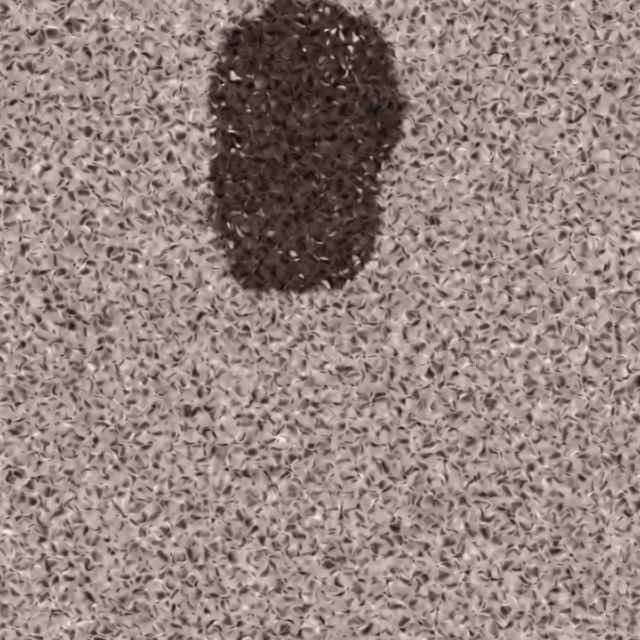
Give the GLSL for this texture, as a three.js fragment shader.

```glsl
// Speckled warm stone with a dark, ragged two-lobed stain near the top.
// Layers of randomly turned grains darken or lighten a noisy base tone;
// two joined rounded lobes with a noisy rim mask the stain.
#define BASE_TONE 0.705
#define STAIN_TONE 0.275
#define GRAIN_DEPTH 0.47
#define COARSE_CELLS 50.0
#define FINE_CELLS 76.0
#define GLINT_CELLS 64.0
#define GRIT_CELLS 115.0
#define RIM_SOFTNESS 0.008
#define RIM_RAGGED 0.034

varying vec2 vUv;

float hash(vec2 p) {
  vec3 q = fract(vec3(p.xyx) * 0.1031);
  q += dot(q, q.yzx + 33.33);
  return fract((q.x + q.y) * q.z);
}

vec2 hash2(vec2 p) {
  return vec2(hash(p + 17.3), hash(p + 71.9));
}

float noise(vec2 p) {
  vec2 i = floor(p);
  vec2 f = fract(p);
  f = f * f * (3.0 - 2.0 * f);
  return mix(mix(hash(i), hash(i + vec2(1.0, 0.0)), f.x),
             mix(hash(i + vec2(0.0, 1.0)), hash(i + 1.0), f.x), f.y);
}

float fbm(vec2 p) {
  float sum = 0.0;
  float weight = 0.5;
  for (int i = 0; i < 4; i++) {
    sum += weight * noise(p);
    p = p * 2.03 + 9.7;
    weight *= 0.5;
  }
  return sum / 0.9375;
}

// Elongated grains, one per cell, mostly leaning down to the right.
float grains(vec2 p, float seed, float density) {
  vec2 cell = floor(p);
  float result = 0.0;
  for (int y = -1; y <= 1; y++) {
    for (int x = -1; x <= 1; x++) {
      vec2 id = cell + vec2(float(x), float(y));
      vec2 key = id + seed;
      vec2 size = hash2(key + 131.0);
      vec2 d = p - id - 0.1 - 0.8 * hash2(key);
      float angle = -0.4 + 2.6 * (hash(key + 211.0) - 0.5);
      float c = cos(angle);
      float s = sin(angle);
      d = vec2(c * d.x + s * d.y, c * d.y - s * d.x);
      d /= vec2(mix(0.28, 0.52, size.x), mix(0.19, 0.34, size.y));
      float present = step(hash(key + 307.0), density);
      float strength = mix(0.35, 1.0, hash(key + 401.0));
      float falloff = exp(-1.6 * pow(dot(d, d) + 0.0001, 1.35));
      result = max(result, present * strength * falloff);
    }
  }
  return result;
}

// Approximate signed distance to an ellipse with squared-off shoulders.
float lobe(vec2 p, vec2 center, vec2 radius, float power) {
  vec2 d = pow(abs(p - center) / radius + 0.0001, vec2(power));
  return (pow(d.x + d.y, 1.0 / power) - 1.0) * min(radius.x, radius.y);
}

float spot(vec2 p, vec2 center, vec2 radius) {
  vec2 d = (p - center) / radius;
  return exp(-dot(d, d));
}

void main() {
  vec2 p = vUv;
  vec2 warp = vec2(noise(p * 80.0), noise(p * 80.0 + 40.0)) - 0.5;
  vec2 q = p + warp * 0.011;

  // Stain mask
  float upper = lobe(p, vec2(0.480, 0.835), vec2(0.152, 0.170), 2.0);
  float lower = lobe(p, vec2(0.461, 0.692), vec2(0.132, 0.154), 2.5);
  float rim = min(upper, lower) + RIM_RAGGED * (fbm(p * 42.0) - 0.5);
  float stain = 1.0 - smoothstep(-RIM_SOFTNESS, RIM_SOFTNESS, rim);

  // Shared grain layers
  float coarse = grains(q * COARSE_CELLS, 3.0, 0.88);
  float fine = grains(q * FINE_CELLS, 57.0, 0.82);
  float glint = grains(q * GLINT_CELLS, 93.0, 0.50);
  float dark = 1.0 - (1.0 - coarse) * (1.0 - 0.75 * fine);
  float grit = noise(p * GRIT_CELLS) - 0.5;
  float cloud = fbm(p * 10.0) - 0.5;

  // Pale stone, with a few larger smudges and chips
  float stone = BASE_TONE + 0.20 * grit + 0.06 * cloud;
  stone += 0.18 * glint - GRAIN_DEPTH * dark;
  float smudge = spot(p, vec2(0.257, 0.383), vec2(0.014, 0.020))
    + spot(p, vec2(0.522, 0.128), vec2(0.012, 0.018))
    + spot(p, vec2(0.405, 0.258), vec2(0.035, 0.012))
    + spot(p, vec2(0.280, 0.682), vec2(0.028, 0.008));
  float chip = spot(p, vec2(0.111, 0.495), vec2(0.010, 0.006))
    + spot(p, vec2(0.066, 0.179), vec2(0.009, 0.006))
    + spot(p, vec2(0.958, 0.865), vec2(0.009, 0.007));
  float flake = spot(p, vec2(0.443, 0.314), vec2(0.012, 0.006))
    + spot(p, vec2(0.013, 0.169), vec2(0.009, 0.005));
  stone += 0.35 * flake - 0.15 * smudge - 0.35 * chip;

  // Dark stain with clustered bright flecks
  float cluster = mix(0.25, 1.0, smoothstep(0.25, 0.7, noise(p * 17.0 + 5.0)));
  float soil = STAIN_TONE + 0.14 * grit + 0.05 * cloud;
  soil += 0.62 * cluster * glint - 0.19 * dark;

  float tone = clamp(mix(stone, soil, stain), 0.08, 0.96);
  vec3 tint = vec3(0.0, 0.068, 0.086) * smoothstep(0.0, 0.3, tone);
  gl_FragColor = vec4(tone - tint, 1.0);
}
```
